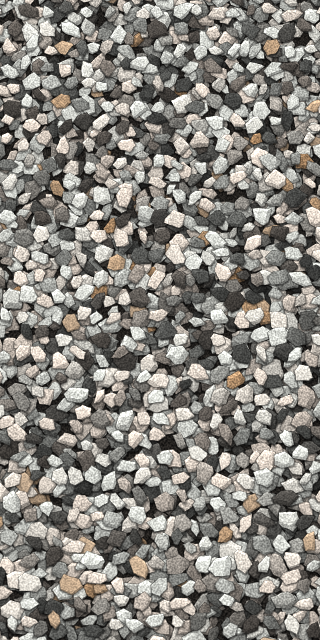
Reproduce this texture procedurally as a WebGL 2 fragment shader.

```glsl
#version 300 es
precision highp float;
// Crushed grey gravel: layers of faceted, speckled stones with dark gaps.

#define STONES_ACROSS 14.8
#define LAYERS 5
#define SIDES 6
#define COVER 0.90
#define GRAIN 0.42
#define SHADOW 0.58
#define FACET_CONTRAST 0.24
#define TAN_SHARE 0.04
#define DARK_TONE 0.24
#define LIGHT_TONE 0.87
#define PERSPECTIVE 0.09

uniform vec2 u_resolution;
out vec4 fragColor;

// Integer hash of a lattice point, three values in 0..1
vec3 hash3(vec3 p) {
    uvec3 v = uvec3(ivec3(floor(p)) + 4096);
    v = v * 1664525u + 1013904223u;
    v += v.yzx * v.zxy;
    v ^= v >> 16u;
    v += v.yzx * v.zxy;
    return vec3(v & 65535u) / 65535.0;
}

float gradientDot(vec2 cell, vec2 offset) {
    float a = 6.2832 * hash3(vec3(cell, 77.0)).x;
    return dot(vec2(cos(a), sin(a)), offset);
}

// Gradient noise, roughly -0.7..0.7
float noise(vec2 p) {
    vec2 i = floor(p), f = p - i;
    vec2 u = f * f * f * (f * (f * 6.0 - 15.0) + 10.0);
    vec2 e = vec2(1.0, 0.0);
    return mix(mix(gradientDot(i, f), gradientDot(i + e, f - e), u.x),
               mix(gradientDot(i + e.yx, f - e.yx), gradientDot(i + 1.0, f - 1.0), u.x), u.y);
}

float smoothMax(float a, float b, float k) {
    float h = max(k - abs(a - b), 0.0) / k;
    return max(a, b) + h * h * k * 0.25;
}

// Angular convex polygon; returns its distance, the facet normal and facet depth
float stoneShape(vec2 q, vec3 seed, out vec2 normal, out float facet) {
    float d = length(q) - 1.18;
    facet = -2.0;
    normal = vec2(0.0);
    for (int k = 0; k < SIDES; k++) {
        vec3 h = hash3(seed + vec3(0.0, 0.0, 100.0 + 11.0 * float(k)));
        float angle = 6.2832 * (float(k) + 0.7 * h.x) / float(SIDES);
        vec2 n = vec2(cos(angle), sin(angle));
        float e = dot(q, n) - mix(0.68, 1.0, h.y);
        d = smoothMax(d, e, 0.06);
        float bevel = e + mix(0.03, 0.5, h.z * h.z);
        if (bevel > facet) { facet = bevel; normal = n; }
    }
    return d;
}

// Stone colour: mostly pale greys, some charcoal, a few tan
vec3 stoneColor(vec3 h) {
    float tone = mix(DARK_TONE, LIGHT_TONE, smoothstep(-0.08, 0.62, h.x)) * (0.91 + 0.13 * h.x);
    vec3 tint = mix(vec3(0.99, 1.0, 0.97), vec3(1.05, 0.99, 0.93), smoothstep(0.3, 0.9, h.y));
    vec3 tan_ = mix(vec3(0.66, 0.52, 0.38), vec3(0.82, 0.72, 0.61), h.x);
    return mix(tone * tint, tan_, step(h.z, TAN_SHARE));
}

void main() {
    vec2 p = gl_FragCoord.xy / u_resolution.x;
    vec2 ground = vec2((p.x - 0.5) * (1.0 + PERSPECTIVE * p.y), p.y * (1.0 + 0.5 * PERSPECTIVE * p.y));
    float pixel = STONES_ACROSS / u_resolution.x;

    // Mineral speckle and rough outlines
    vec2 slanted = mat2(0.8, 0.6, -0.6, 0.8) * ground;
    float fine = noise(slanted * 165.0);
    float coarse = noise(slanted * 62.0 + 9.0);
    float speckle = fine + 0.35 * coarse;
    vec2 rough = 0.08 * vec2(coarse, noise(ground * 48.0 + 31.0));

    vec3 color = vec3(0.14, 0.13, 0.12) * (1.0 + speckle);

    // Paint stones from the deepest layer up, far rows first
    for (int layer = 0; layer < LAYERS; layer++) {
        float level = float(layer) / float(LAYERS - 1);
        float exposure = mix(0.60, 1.0, pow(level, 0.6));
        vec2 g = ground * STONES_ACROSS + float(layer) * vec2(7.37, 3.71);
        for (int c = 0; c < 9; c++) {
            vec2 id = floor(g) + vec2(c % 3 - 1, 1 - c / 3);
            vec3 seed = vec3(id, float(layer));
            vec3 place = hash3(seed);
            vec3 form = hash3(seed + vec3(0.0, 0.0, 20.0));
            vec3 shade = hash3(seed + vec3(0.0, 0.0, 40.0));
            vec2 delta = g - id - 0.5 - 0.54 * (place.xy - 0.5);
            if (dot(delta, delta) > 1.0 || form.z > COVER + 0.25 * noise(id * 0.23)) continue;

            float turn = (place.z - 0.5) * 2.6;
            mat2 spin = mat2(cos(turn), -sin(turn), sin(turn), cos(turn));
            float size = mix(0.37, 0.61, form.x);
            float aspect = mix(0.56, 0.92, form.y);
            vec2 q = spin * delta / vec2(size, size * aspect) + rough;
            vec2 normal;
            float facet;
            float d = stoneShape(q, seed, normal, facet) * size * aspect;

            // Soft contact shadow, heavier below
            float reach = 0.075 - 0.06 * clamp(delta.y / size, -1.0, 1.0);
            color *= 1.0 - SHADOW * (1.0 - smoothstep(-0.02, reach, d));

            // Broken faces lit from the upper left
            float lit = dot(normal * spin, normalize(vec2(-0.4, 0.9)));
            float light = 1.0 + FACET_CONTRAST * (lit - 0.2) * smoothstep(-0.04, 0.05, facet);
            light += 0.10 * dot(q, shade.xy - 0.5) + 0.05 * delta.y / size;
            light *= 1.0 + GRAIN * mix(1.25, 0.7, shade.x) * speckle;
            light *= mix(0.82, 1.0, smoothstep(0.0, 0.045, -d));
            vec3 stone = stoneColor(shade) * exposure * light;
            color = mix(color, stone, clamp(0.5 - d / pixel, 0.0, 1.0));
        }
    }
    fragColor = vec4(clamp(color, 0.0, 1.0), 1.0);
}
```
